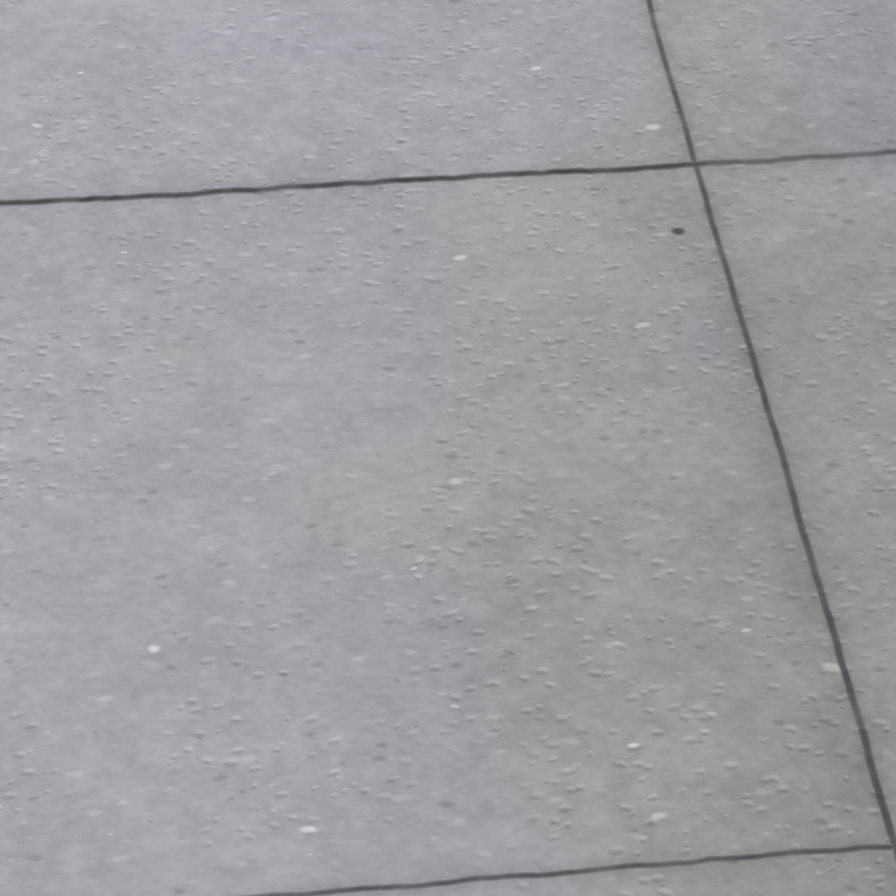
Give the GLSL for this texture, as a Shadertoy shader.

```glsl
// Grey concrete paving seen at a slant: one large slab with parts of its
// neighbours, split by two rising cross joints and one leaning long joint.
// Stretched value noise makes the grain; hashed cells scatter chips and pits.

float hash(vec2 p) {
    vec3 q = fract(p.xyx * 0.1031);
    q += dot(q, q.yzx + 33.33);
    return fract((q.x + q.y) * q.z);
}

float noise(vec2 p) {
    vec2 i = floor(p), f = fract(p);
    f = f * f * (3.0 - 2.0 * f);
    return mix(mix(hash(i), hash(i + vec2(1, 0)), f.x),
               mix(hash(i + vec2(0, 1)), hash(i + vec2(1, 1)), f.x), f.y);
}

// Fractal noise centred on zero
float fbm(vec2 p) {
    float sum = 0.0, amp = 0.5;
    for (int i = 0; i < 4; i++) {
        sum += amp * (noise(p) - 0.5);
        p = mat2(1.6, 0.5, -0.5, 1.6) * p + 17.3;
        amp *= 0.6;
    }
    return sum;
}

// Soft flat specks, one per grid cell, present in the given share of cells
float specks(vec2 p, float share, float seed) {
    float mask = 0.0;
    vec2 cell = floor(p);
    for (int y = -1; y <= 1; y++)
    for (int x = -1; x <= 1; x++) {
        vec2 id = cell + vec2(x, y);
        vec2 centre = id + vec2(hash(id + seed), hash(id + seed + 31.7));
        float size = mix(0.12, 0.4, hash(id + seed + 57.1));
        vec2 d = (p - centre) * vec2(0.65, 1.2);
        d.y += d.x * (hash(id + seed + 73.9) - 0.5);
        float present = step(hash(id + seed + 91.3), share);
        mask = max(mask, present * (1.0 - smoothstep(size * 0.3, size, length(d))));
    }
    return mask;
}

// Dark core of a joint at signed distance d, with a softened edge
float groove(float d, float halfWidth, float pixel) {
    float soft = max(0.0022, pixel);
    return 1.0 - smoothstep(halfWidth - soft, halfWidth + soft, abs(d));
}

void mainImage(out vec4 fragColor, in vec2 fragCoord) {
    vec2 uv = fragCoord / iResolution.xy;
    float pixel = 1.0 / min(iResolution.x, iResolution.y);

    // Slab tone: cool and pale at upper left, warmer and darker at right
    vec3 color = mix(vec3(0.635, 0.64, 0.655), vec3(0.59, 0.59, 0.592),
                     smoothstep(0.35, 1.05, uv.x + 0.12 * (1.0 - uv.y)));
    color += 0.022 * smoothstep(0.6, 1.0, uv.y) * vec3(0.9, 0.95, 1.15);
    color += 0.015 * (1.0 - smoothstep(0.0, 0.5, uv.x));

    // Broad stains, mottling and fine grain, finer toward the far edge
    vec2 ground = vec2(uv.x - 0.4, uv.y) * vec2(1.0 + 0.35 * uv.y, 1.0 + 0.35 * uv.y) + 3.0;
    color += 0.045 * fbm(ground * vec2(5, 7));
    color += 0.055 * fbm(ground * vec2(22, 36) + 40.0);
    color += 0.075 * fbm(ground * vec2(75, 130) + 80.0);
    color += 0.02 * (noise(ground * 4.0 + 9.0) - 0.5) * vec3(0.6, 0.0, -0.6);

    // Raised flecks lit above and shaded below
    vec2 fleck = ground * vec2(48, 62);
    float patches = smoothstep(0.25, 0.75, noise(ground * 7.0 + 60.0));
    color += 0.055 * patches * (specks(fleck, 0.35, 3.0) - specks(fleck + vec2(0.1, 0.3), 0.35, 3.0));
    color += 0.05 * specks(fleck * 0.8, 0.07, 11.0);
    color -= 0.06 * specks(fleck * 0.9, 0.06, 23.0);
    color += 0.14 * specks(fleck * 0.6, 0.006, 37.0);

    // Bright chips and one dark pit
    vec2 chip = (uv - vec2(0.508, 0.463)) * vec2(1.0, 2.0);
    color += 0.12 * (1.0 - smoothstep(0.003, 0.011, length(chip)));
    chip = (uv - vec2(0.172, 0.276)) * vec2(1.0, 1.6);
    color += 0.18 * (1.0 - smoothstep(0.002, 0.01, length(chip)));
    vec2 pit = (uv - vec2(0.757, 0.742)) * vec2(1.0, 1.9);
    color -= 0.26 * (1.0 - smoothstep(0.003, 0.011, length(pit)));

    // Long joint, wider near the viewer
    float longX = 0.723 + 0.293 * (1.0 - uv.y);
    float wobble = 0.004 * fbm(vec2(uv.y * 28.0, 5.0));
    float across = (uv.x - longX - wobble) * 0.96;
    float wear = 0.75 + 0.6 * fbm(vec2(uv.y * 45.0, 12.0));
    float joint = wear * 0.85 * groove(across, mix(0.0042, 0.0026, uv.y), pixel);
    float grime = exp(-abs(across) * 95.0);
    color -= 0.03 * exp(-abs(across + 0.025) * 35.0) * smoothstep(0.95, 0.6, uv.y);

    // Cross joints, fainter past the long joint and at the near left
    for (int i = 0; i < 2; i++) {
        float far = float(i);
        float lineY = mix(-0.026, 0.772, far) + mix(0.083, 0.058, far) * uv.x;
        lineY += 0.006 * fbm(vec2(uv.x * 20.0, 30.0 + far * 9.0));
        float d = uv.y - lineY;
        wear = 0.85 + 0.6 * fbm(vec2(uv.x * 40.0, 50.0 + far * 9.0));
        wear *= mix(1.0, 0.65, smoothstep(-0.01, 0.02, uv.x - longX));
        joint = max(joint, wear * mix(0.75, 1.0, far) * groove(d, 0.0027, pixel));
        grime = max(grime, 0.8 * exp(-abs(d) * 130.0));
    }

    color -= 0.1 * grime * (0.8 + fbm(ground * 60.0));
    color = mix(color, vec3(0.27, 0.27, 0.28), clamp(joint, 0.0, 1.0));
    fragColor = vec4(clamp(color, 0.0, 1.0), 1.0);
}
```
